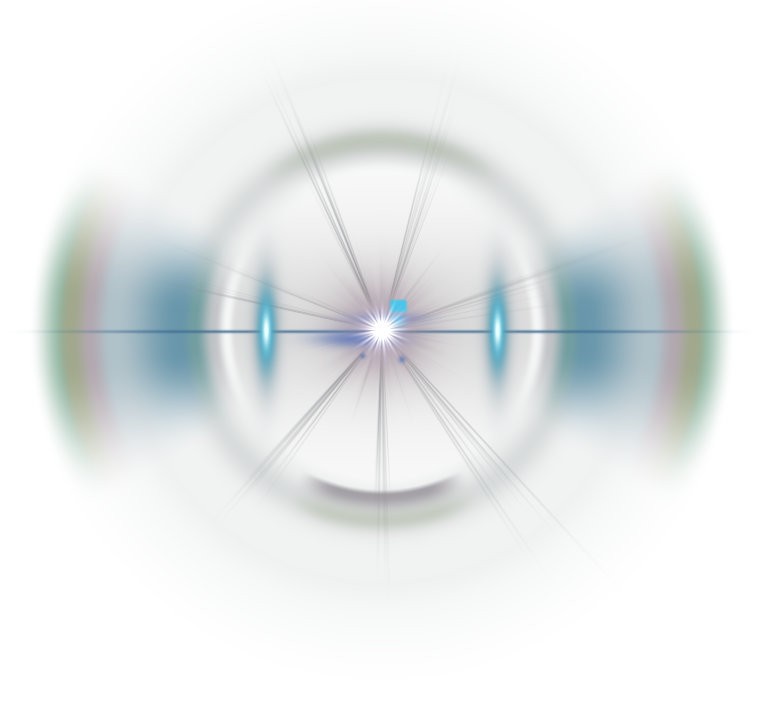
A WebGL 1 fragment shader for this background:

```glsl
precision highp float;
// Pale lens flare: soft halo rings, coloured side lobes, twin glints and fine rays.
uniform vec2 u_resolution;

float hash(float n) {
  return fract(sin(n * 12.9898) * 4375.85);
}

// Soft elliptical spot, 1 at its centre
float spot(vec2 p, vec2 size) {
  vec2 q = p / size;
  return exp(-dot(q, q));
}

// Soft band around a value
float band(float x, float centre, float width) {
  float d = (x - centre) / width;
  return exp(-d * d);
}

vec3 tint(vec3 base, vec3 ink, float amount) {
  return mix(base, ink, clamp(amount, 0.0, 1.0));
}

// Bundle of thin rays fanned around one angle
float rayBundle(vec2 p, float degreesMid, float spread, float reach, float seed) {
  float sum = 0.0;
  for (int i = 0; i < 9; i++) {
    float n = float(i) + seed * 11.0;
    float angle = radians(degreesMid + spread * (hash(n) - 0.5));
    vec2 dir = vec2(cos(angle), sin(angle));
    float along = dot(p, dir);
    float across = abs(p.x * dir.y - p.y * dir.x);
    float size = reach * mix(0.55, 1.0, hash(n + 0.4));
    float width = 0.0009 + 0.005 * max(along, 0.0) * hash(n + 0.7);
    float fade = smoothstep(0.015, 0.07, along) * (1.0 - smoothstep(0.25 * size, size, along));
    sum += band(across, 0.0, width) * fade * mix(0.25, 0.8, hash(n + 0.2));
  }
  return min(sum, 1.3);
}

// Radial colour sequence of the side lobes
vec3 lobeColor(float r) {
  vec3 c = mix(vec3(0.76, 0.77, 0.78), vec3(0.45, 0.62, 0.63), smoothstep(0.235, 0.262, r));
  c = mix(c, vec3(0.41, 0.59, 0.67), smoothstep(0.262, 0.282, r));
  c = mix(c, vec3(0.69, 0.76, 0.79), smoothstep(0.285, 0.375, r));
  c = mix(c, vec3(0.70, 0.66, 0.69), smoothstep(0.380, 0.410, r));
  c = mix(c, vec3(0.63, 0.66, 0.55), smoothstep(0.408, 0.435, r));
  return mix(c, vec3(0.56, 0.71, 0.63), smoothstep(0.438, 0.460, r));
}

vec3 halo(vec2 p, float r) {
  float vertical = p.y / max(r, 0.001);
  float up = smoothstep(0.75, 1.0, vertical);
  float down = smoothstep(0.86, 0.97, -vertical);

  // Wide disc and pale interior
  vec3 c = mix(vec3(0.945, 0.95, 0.95), vec3(1.0), smoothstep(0.30, 0.515, r));
  c -= 0.012 * band(r, 0.36, 0.02);
  float interior = mix(0.975, 0.865, band(p.y, 0.01, 0.12));
  c = tint(c, vec3(interior), 1.0 - smoothstep(0.205, 0.225, r));

  // Main ring, with iridescent top and bottom
  c = tint(c, vec3(0.70, 0.72, 0.72), band(r, 0.262, 0.025) * (0.38 + 0.22 * up));
  c = tint(c, vec3(0.70, 0.74, 0.66), band(r, 0.266, 0.014) * 0.55 * (up + down));
  c = tint(c, vec3(0.99), band(r, 0.222, 0.012) * 0.6 * up);
  float arc = smoothstep(0.222, 0.231, r) * (1.0 - smoothstep(0.232, 0.262, r));
  return tint(c, vec3(0.55, 0.53, 0.56), arc * down * 0.75);
}

vec3 lobes(vec3 c, vec2 p, float r) {
  float angle = atan(abs(p.y), abs(p.x));
  float wedge = 1.0 - smoothstep(0.10, 0.57, angle);
  float extent = smoothstep(0.218, 0.235, r) * (1.0 - smoothstep(0.445, 0.495, r));
  c = tint(c, lobeColor(r), wedge * extent);
  return tint(c, vec3(0.98), band(r, 0.216, 0.006) * wedge * 0.75);
}

vec3 glint(vec3 c, vec2 p) {
  c = tint(c, vec3(0.47, 0.55, 0.59), spot(p, vec2(0.018, 0.082)) * 0.75);
  c = tint(c, vec3(0.16, 0.64, 0.78), spot(p, vec2(0.011, 0.050)) * 1.15);
  return tint(c, vec3(0.90, 1.0, 1.0), spot(p, vec2(0.0055, 0.025)) * 1.1);
}

vec3 flareCore(vec3 c, vec2 p, float r) {
  float a = atan(p.y, p.x);
  float spikes = 0.5 + 0.25 * (sin(17.0 * a + 1.0) + sin(29.0 * a));
  c = tint(c, vec3(0.57, 0.49, 0.51), exp(-r * r / 0.0042) * (0.62 + 0.2 * spikes));
  c = tint(c, vec3(0.34, 0.46, 0.72), spot(p - vec2(-0.035, -0.012), vec2(0.055, 0.011)) * 0.85);
  c = tint(c, vec3(0.40, 0.48, 0.72), spot(p - vec2(0.005, 0.016), vec2(0.050, 0.008)) * 0.7);
  c = tint(c, vec3(0.76, 0.67, 0.88), exp(-r / 0.022) * (0.6 + 0.8 * spikes));

  // Small coloured ghosts
  vec2 box = abs(p - vec2(0.023, 0.034)) - vec2(0.008, 0.005);
  float boxDistance = length(max(box, 0.0));
  c = tint(c, vec3(0.29, 0.77, 0.91), 1.0 - smoothstep(0.001, 0.006, boxDistance));
  c = tint(c, vec3(0.44, 0.76, 0.92), spot(p - vec2(0.021, 0.014), vec2(0.011)) * 0.9);
  c = tint(c, vec3(0.36, 0.46, 0.70), spot(p - vec2(-0.027, -0.036), vec2(0.004)) * 0.7);
  c = tint(c, vec3(0.36, 0.46, 0.70), spot(p - vec2(0.028, -0.041), vec2(0.005)) * 0.7);
  return tint(c, vec3(1.0), 1.5 * exp(-pow(r / (0.013 + 0.014 * spikes), 2.0)));
}

void main() {
  vec2 centre = vec2(0.4974 * u_resolution.x / u_resolution.y, 0.5375);
  vec2 p = gl_FragCoord.xy / u_resolution.y - centre;
  float r = length(p);
  vec3 color = lobes(halo(p, r), p, r);

  // Ray bundles
  float rays = rayBundle(p, 113.0, 9.0, 0.46, 1.0) + rayBundle(p, 73.0, 10.0, 0.45, 2.0);
  rays += rayBundle(p, 231.0, 11.0, 0.42, 3.0) + rayBundle(p, 309.0, 13.0, 0.53, 4.0);
  rays += rayBundle(p, 270.0, 7.0, 0.46, 5.0);
  rays += 0.6 * (rayBundle(p, 15.0, 14.0, 0.50, 6.0) + rayBundle(p, 163.0, 14.0, 0.42, 7.0));
  for (int i = 0; i < 4; i++) {
    rays += 0.5 * rayBundle(p, 45.0 + 90.0 * float(i), 90.0, 0.17, 8.0 + float(i));
  }
  color = tint(color, vec3(0.52, 0.53, 0.54), rays * 0.45);

  // Horizontal streak, glints and core
  float streak = band(p.y, -0.002, 0.0022) * (1.0 - smoothstep(0.25, 0.535, abs(p.x)));
  color = tint(color, vec3(0.25, 0.43, 0.58), streak * 0.8);
  color = glint(color, vec2(abs(p.x) - 0.162, p.y));
  gl_FragColor = vec4(flareCore(color, p, r), 1.0);
}
```
